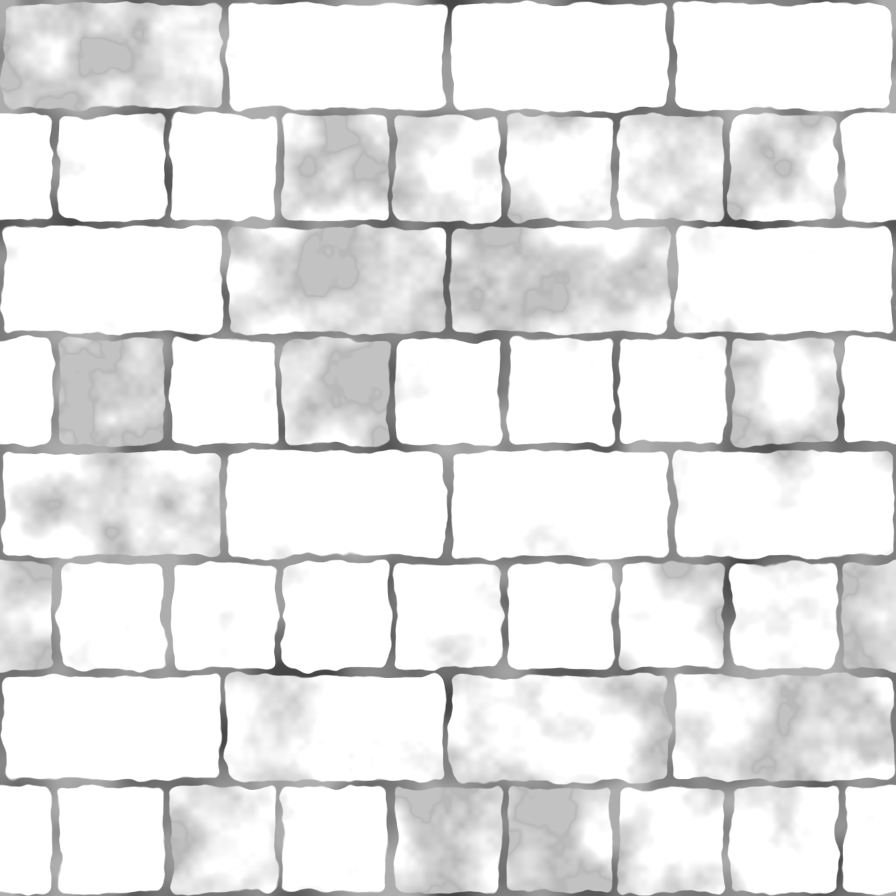
Give the GLSL for this texture, as a Shadertoy shader.

```glsl
// Integer hash of a lattice cell and a seed, 0 to 1
float hash(vec2 cell, float seed) {
    uvec3 v = uvec3(cell, seed) * 1664525u + 1013904223u;
    v.x += v.y * v.z; v.y += v.z * v.x; v.z += v.x * v.y;
    v ^= v >> 16u;
    v.x += v.y * v.z;
    return float(v.x >> 8u) / 16777216.0;
}

// Value noise that wraps after one canvas
float noise(vec2 uv, float period, float seed) {
    vec2 cell = floor(uv * period);
    vec2 f = fract(uv * period);
    f = f * f * (3.0 - 2.0 * f);
    vec2 a = mod(cell, period);
    vec2 b = mod(cell + 1.0, period);
    return mix(mix(hash(a, seed), hash(vec2(b.x, a.y), seed), f.x),
               mix(hash(vec2(a.x, b.y), seed), hash(b, seed), f.x), f.y);
}

float fbm(vec2 uv, float period, float seed, int octaves) {
    float sum = 0.0, total = 0.0, weight = 1.0;
    for (int i = 0; i < octaves; i++) {
        sum += weight * noise(uv, period, seed + float(i));
        total += weight;
        weight *= 0.5;
        period *= 2.0;
    }
    return sum / total;
}

void mainImage(out vec4 fragColor, in vec2 fragCoord) {
    vec2 uv = fragCoord / iResolution.xy;

    // Wobbling courses: squares alternate with long bricks
    vec2 wobble = vec2(fbm(uv, 32.0, 10.0, 2), fbm(uv, 32.0, 20.0, 2)) - 0.5;
    vec2 p = uv + 0.008 * wobble;
    float row = mod(floor(p.y * 8.0), 8.0);
    bool isLong = mod(row, 2.0) > 0.5;
    float count = isLong ? 4.0 : 8.0;
    vec2 grid = vec2(p.x * count + (isLong ? 0.0 : 0.5), p.y * 8.0);
    vec2 brick = vec2(mod(floor(grid.x), count), row);

    // Distance to the joint centre lines, with rounded brick corners
    vec2 f = fract(grid);
    vec2 edge = min(f, 1.0 - f) / vec2(count, 8.0);
    float dist = 0.012 - length(max(0.012 - edge, 0.0));

    // Cloudy stains, a different amount on each brick
    float cloud = fbm(uv, 16.0, 100.0 + 10.0 * (brick.x + 8.0 * brick.y), 4);
    float stain = mix(-1.25, 0.85, hash(brick, 7.0)) + 3.5 * (cloud - 0.5);
    float face = 1.0 - 0.24 * clamp(stain, 0.0, 1.0);
    face -= 0.035 * (1.0 - smoothstep(0.0, 0.12, abs(stain - 1.08)));

    // Ragged joints that swell into paler blobs
    float swell = noise(uv, 28.0, 30.0);
    float ragged = fbm(uv, 64.0, 40.0, 2) - 0.5;
    float halfWidth = 0.0036 + 0.009 * max(swell - 0.6, 0.0) + 0.005 * ragged;
    float patches = fbm(uv, 12.0, 50.0, 3) - 0.5;
    float joint = clamp(0.52 + 0.22 * (swell - 0.5) + 0.6 * patches, 0.28, 0.68);

    float aa = 1.0 / iResolution.y;
    float gray = mix(joint, face, smoothstep(-aa, aa, dist - halfWidth));
    fragColor = vec4(vec3(gray), 1.0);
}
```
